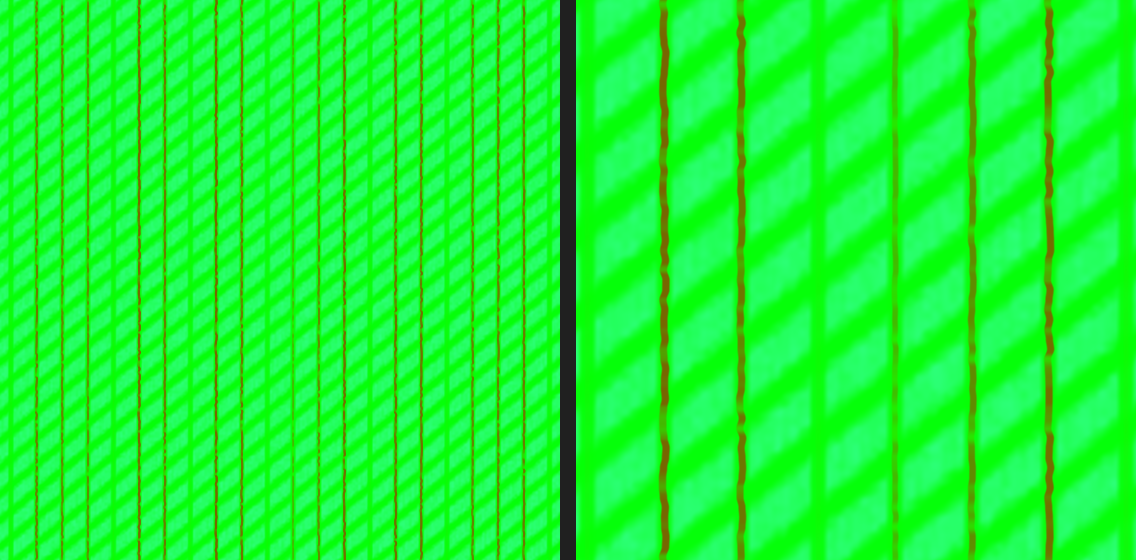
Left, the full canvas; right, a detail of the centre.
A Shadertoy shader for this pattern:

```glsl
// Green diagonal twill cut by thin vertical threads with uneven brown wear

float hash(vec2 p) {
    vec3 q = fract(vec3(p.xyx) * 0.1031);
    q += dot(q, q.yzx + 33.33);
    return fract((q.x + q.y) * q.z);
}

float noise(vec2 p) {
    vec2 i = floor(p), f = fract(p);
    f = f * f * (3.0 - 2.0 * f);
    return mix(mix(hash(i), hash(i + vec2(1, 0)), f.x),
               mix(hash(i + vec2(0, 1)), hash(i + vec2(1, 1)), f.x), f.y);
}

// Soft-edged vertical stripe around x = 0
float stripe(float x, float halfWidth, float soft) {
    return 1.0 - smoothstep(halfWidth - soft, halfWidth + soft, abs(x));
}

void mainImage(out vec4 fragColor, in vec2 fragCoord) {
    vec2 uv = fragCoord / iResolution.y;
    float pixel = 1.0 / iResolution.y;

    // Diagonal ribs with fine grain and upright fibres
    float rib = abs(fract((uv.y - 0.8 * uv.x) * 21.3 + 0.99) - 0.5);
    float grain = noise(uv * 190.0) - 0.5;
    float fibre = noise(uv * vec2(240.0, 45.0)) - 0.5;
    float light = smoothstep(0.06, 0.34, rib + 0.06 * grain);
    light *= 0.9 + 0.22 * grain + 0.22 * fibre;
    vec3 color = mix(vec3(0.02, 1.0, 0.04), vec3(0.16, 1.0, 0.43), light);

    // Columns: each thread lies in a bright green groove
    float spacing = 0.0458;
    float column = floor((uv.x - 0.0195) / spacing + 0.5);
    float x = uv.x - 0.0195 - column * spacing;
    color = mix(color, vec3(0.02, 1.0, 0.02), 0.9 * stripe(x, 0.0045, 0.0022));

    // Wear cycles from column to column, leaving some threads almost clean
    float cycle = fract(column * 0.293);
    float wear = smoothstep(0.12, 0.32, cycle) * (1.0 - smoothstep(0.87, 0.94, cycle));
    wear = max(wear * (0.7 + 0.3 * hash(vec2(column, 5.0))), 0.1);

    // Broken dashes, partly aligned across all columns
    float rowDash = noise(vec2(3.0, uv.y * 130.0));
    float ownDash = noise(vec2(column * 7.0 + 11.0, uv.y * 170.0));
    float dash = 0.45 * rowDash + 0.55 * ownDash;
    float stain = wear * smoothstep(0.1, 0.75, dash + 0.25 * wear);
    float wobble = 0.0022 * wear * (ownDash - 0.5);
    float thread = stripe(x - wobble, 0.0013 + 0.0009 * wear, max(0.0007, 0.6 * pixel));
    vec3 threadColor = mix(vec3(0.12, 0.95, 0.0), vec3(0.48, 0.38, 0.0), stain);
    color = mix(color, threadColor, thread * smoothstep(0.0, 0.35, wear));

    fragColor = vec4(clamp(color, 0.0, 1.0), 1.0);
}
```
